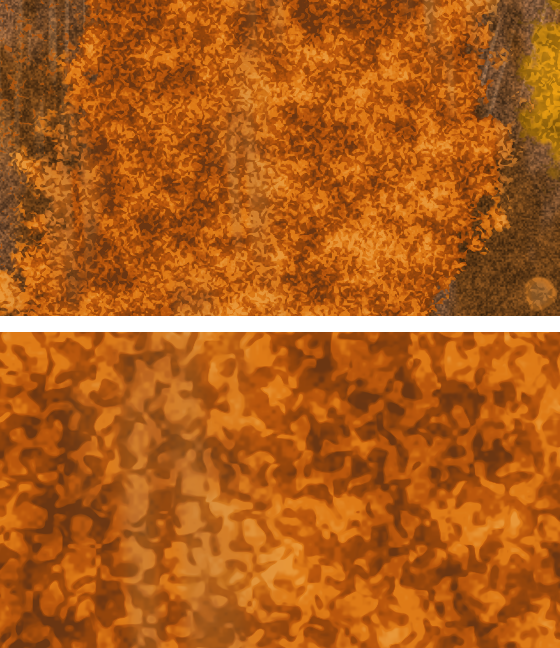
Top: the whole. Bottom: its middle third, enlarged.
Write a Shadertoy shader that draws this texture.

```glsl
// Flaking orange rust on a steel plate with bare brown margins and a yellow stain.

const vec3 DARK   = vec3(0.42, 0.21, 0.07);
const vec3 RUST   = vec3(0.58, 0.27, 0.045);
const vec3 ORANGE = vec3(0.73, 0.34, 0.05);
const vec3 AMBER  = vec3(0.87, 0.48, 0.09);
const vec3 PALE   = vec3(0.91, 0.59, 0.22);
const vec3 DUST   = vec3(0.70, 0.45, 0.20);
const vec3 STEEL  = vec3(0.42, 0.25, 0.09);
const vec3 MAUVE  = vec3(0.52, 0.36, 0.25);
const vec3 YELLOW = vec3(0.77, 0.52, 0.05);

const float GRAIN_SCALE  = 105.0;  // flecks per canvas height
const float CLUMP_SCALE  = 17.0;
const float PATCH_SCALE  = 4.0;
const float STREAK_SCALE = 34.0;

float hash(vec2 p) {
    vec3 q = fract(vec3(p.xyx) * 0.1031);
    q += dot(q, q.yzx + 33.33);
    return fract((q.x + q.y) * q.z);
}

float noise(vec2 p) {
    vec2 cell = floor(p), f = fract(p);
    f = f * f * (3.0 - 2.0 * f);
    return mix(mix(hash(cell), hash(cell + vec2(1, 0)), f.x),
               mix(hash(cell + vec2(0, 1)), hash(cell + vec2(1, 1)), f.x), f.y);
}

float fbm(vec2 p) {
    float sum = 0.0, amp = 0.5;
    for (int i = 0; i < 4; i++) {
        sum += amp * noise(p);
        p = mat2(1.6, 1.2, -1.2, 1.6) * p + 17.3;
        amp *= 0.5;
    }
    return sum / 0.9375;
}

// Colour ramp from shaded pits to sunlit flakes
vec3 rustRamp(float t) {
    vec3 c = mix(DARK, RUST, smoothstep(0.08, 0.32, t));
    c = mix(c, ORANGE, smoothstep(0.32, 0.54, t));
    c = mix(c, AMBER, smoothstep(0.54, 0.76, t));
    return mix(c, PALE, smoothstep(0.80, 1.05, t));
}

void mainImage(out vec4 fragColor, in vec2 fragCoord) {
    vec2 p = fragCoord / iResolution.y;
    float right = iResolution.x / iResolution.y;

    // Noise layers, from broad patches to single flecks
    float patches = fbm(p * PATCH_SCALE + 5.0) - 0.5;
    float clumps = fbm(p * CLUMP_SCALE + 41.0) - 0.5;
    vec2 bend = vec2(noise(p * 60.0), noise(p * 60.0 + 71.0));
    float fleck = noise(p * GRAIN_SCALE + bend * 1.6);
    float grain = smoothstep(0.3, 0.7, fleck) - 0.5;
    float fine = noise(p * GRAIN_SCALE * 1.7 + 9.0) - 0.5;

    // Crusted rust
    float tone = 0.50 + 0.75 * patches + 0.95 * clumps + 0.36 * grain + 0.22 * fine;
    vec3 col = rustRamp(tone);

    // Pale dust dragged downwards, strongest near the top
    float streak = noise(vec2(p.x * STREAK_SCALE + p.y * 2.0, p.y * 3.0));
    float veil = smoothstep(0.42, 0.75, fbm(vec2(p.x * 5.0, p.y * 2.2) + 23.0));
    veil *= smoothstep(0.2, 0.9, streak) * (0.35 + 0.4 * p.y);
    col = mix(col, DUST + 0.14 * grain, veil);

    // Bare plate: speckled, with mauve scuffs and long scratches
    float scuff = smoothstep(0.42, 0.70, fbm(p * vec2(7.0, 3.0) + 61.0) + 0.12 * (p.y - 0.5));
    vec3 plate = mix(STEEL, MAUVE, 0.75 * scuff);
    plate *= 0.97 + 0.55 * fine + 0.18 * grain + 0.5 * clumps;
    float slant = p.x - 0.28 * p.y * step(right * 0.5, p.x);
    float scratch = smoothstep(0.62, 0.9, noise(vec2(slant * 75.0, p.y * 3.5)));
    plate += vec3(0.14, 0.12, 0.10) * scratch * smoothstep(0.3, 0.8, p.y);
    float spots = smoothstep(0.74, 0.88, fleck + 0.25 * clumps);
    plate = mix(plate, ORANGE, 0.75 * spots * smoothstep(right, 0.0, p.x));

    // Ragged margins on both sides
    float leftEdge = 0.07 + 0.20 * p.y;
    float rightEdge = right - 0.17 - 0.65 * (p.y - 0.6) * (p.y - 0.6);
    float ragged = 0.32 * patches + 0.26 * clumps + 0.05 * grain;
    float leftMargin = smoothstep(-0.035, 0.05, leftEdge - p.x - ragged);
    float rightMargin = smoothstep(-0.012, 0.015, p.x - rightEdge - ragged);
    float shade = smoothstep(-0.06, 0.0, p.x - rightEdge - ragged) * (1.0 - rightMargin);
    col *= 1.0 - 0.14 * shade;
    col = mix(col, plate, max(leftMargin * 0.92, rightMargin));

    // Yellow stain at the right border
    vec2 stainPos = (p - vec2(right + 0.01, 0.73)) / vec2(0.13, 0.25);
    float stain = 1.0 - smoothstep(0.75, 1.1, length(stainPos) + 1.1 * clumps + 0.15 * grain);
    col = mix(col, YELLOW * (1.0 + 0.3 * grain + 0.5 * clumps), 0.9 * stain);

    // Round blister in the lower right corner
    float blister = length(p - vec2(right - 0.065, 0.07)) + 0.03 * clumps;
    float disc = 1.0 - smoothstep(0.045, 0.058, blister);
    float rim = smoothstep(0.02, 0.045, blister);
    col = mix(col, mix(DUST, AMBER, 0.5 * rim) * (0.96 + 0.25 * grain), 0.75 * disc);

    fragColor = vec4(clamp(col, 0.0, 1.0), 1.0);
}
```
